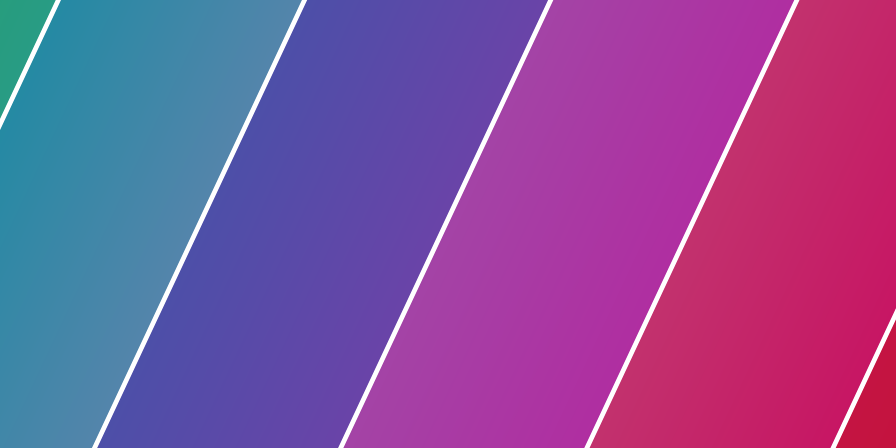
A WebGL 1 fragment shader for this background:

```glsl
precision highp float;

uniform vec2 u_resolution;

// Lengths are in canvas heights
const float BAND_STEP = 0.5495;    // horizontal distance between lines
const float FIRST_LINE = -0.3385;  // where the first line meets the lower edge
const float LEAN = 0.4688;         // horizontal shift per unit of height
const float LINE_WIDTH = 0.0106;

const vec3 LINE_COLOR = vec3(1.0, 1.0, 1.0);

// Each band runs from its left colour to its right colour
const vec3 GREEN_LEFT = vec3(0.12, 0.63, 0.40);
const vec3 GREEN_RIGHT = vec3(0.16, 0.61, 0.52);
const vec3 TEAL_LEFT = vec3(0.14, 0.54, 0.64);
const vec3 TEAL_RIGHT = vec3(0.33, 0.52, 0.67);
const vec3 INDIGO_LEFT = vec3(0.30, 0.31, 0.66);
const vec3 INDIGO_RIGHT = vec3(0.415, 0.265, 0.66);
const vec3 MAGENTA_LEFT = vec3(0.64, 0.265, 0.65);
const vec3 MAGENTA_RIGHT = vec3(0.69, 0.18, 0.63);
const vec3 PINK_LEFT = vec3(0.76, 0.195, 0.43);
const vec3 PINK_RIGHT = vec3(0.78, 0.085, 0.39);
const vec3 RED_LEFT = vec3(0.77, 0.08, 0.26);
const vec3 RED_RIGHT = vec3(0.77, 0.06, 0.20);

vec3 bandColor(float band, float t) {
  if (band < -0.5) return mix(GREEN_LEFT, GREEN_RIGHT, t);
  if (band < 0.5) return mix(TEAL_LEFT, TEAL_RIGHT, t);
  if (band < 1.5) return mix(INDIGO_LEFT, INDIGO_RIGHT, t);
  if (band < 2.5) return mix(MAGENTA_LEFT, MAGENTA_RIGHT, t);
  if (band < 3.5) return mix(PINK_LEFT, PINK_RIGHT, t);
  return mix(RED_LEFT, RED_RIGHT, t);
}

void main() {
  vec2 p = gl_FragCoord.xy / u_resolution.y;
  float pixel = 1.0 / u_resolution.y;

  // Position across the leaning bands
  float across = (p.x - LEAN * p.y - FIRST_LINE) / BAND_STEP;
  float t = fract(across);
  vec3 color = bandColor(floor(across), t);

  // Dividing lines, measured at right angles to the bands
  float lineDistance = min(t, 1.0 - t) * BAND_STEP / length(vec2(1.0, LEAN));
  float halfWidth = 0.5 * LINE_WIDTH;
  float line = 1.0 - smoothstep(halfWidth - 0.6 * pixel, halfWidth + 0.6 * pixel, lineDistance);

  gl_FragColor = vec4(mix(color, LINE_COLOR, line), 1.0);
}
```
